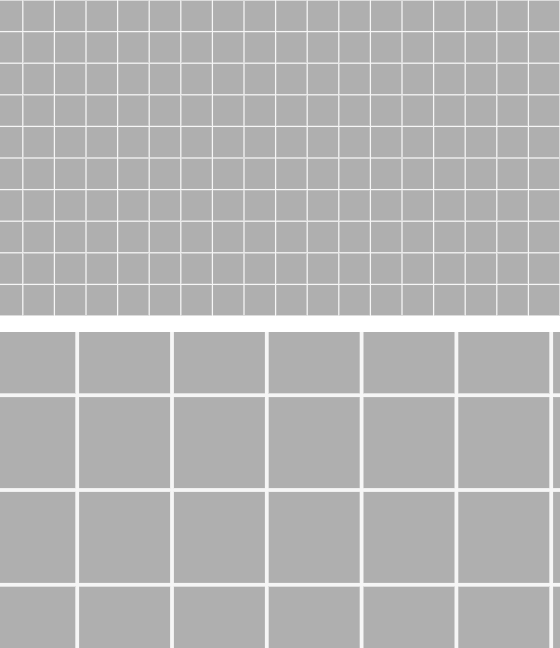
Top, the full canvas; bottom, a detail of the centre.
A WebGL 1 fragment shader for this pattern:

```glsl
precision highp float;

uniform vec2 u_resolution;

// Distance to the nearest grid line on each axis, in cells
vec2 gridDistance(vec2 cell) {
  return 0.5 - abs(fract(cell) - 0.5);
}

// Smoothed coverage of a line on each axis
vec2 lineCoverage(vec2 dist, float width, float pixel) {
  return clamp((0.5 * width - dist) / pixel + 0.5, 0.0, 1.0);
}

void main() {
  // Ten square cells down, columns aligned to the right edge
  float pixel = 10.0 / u_resolution.y;
  vec2 cell = (gl_FragCoord.xy - vec2(u_resolution.x, 0.0)) * pixel;

  vec2 lines = lineCoverage(gridDistance(cell), 0.04, pixel);
  float grid = max(lines.x, lines.y);

  // Pale lines over flat grey tiles
  vec3 tileColor = vec3(0.686);
  vec3 lineColor = vec3(0.965);
  gl_FragColor = vec4(mix(tileColor, lineColor, grid), 1.0);
}
```
